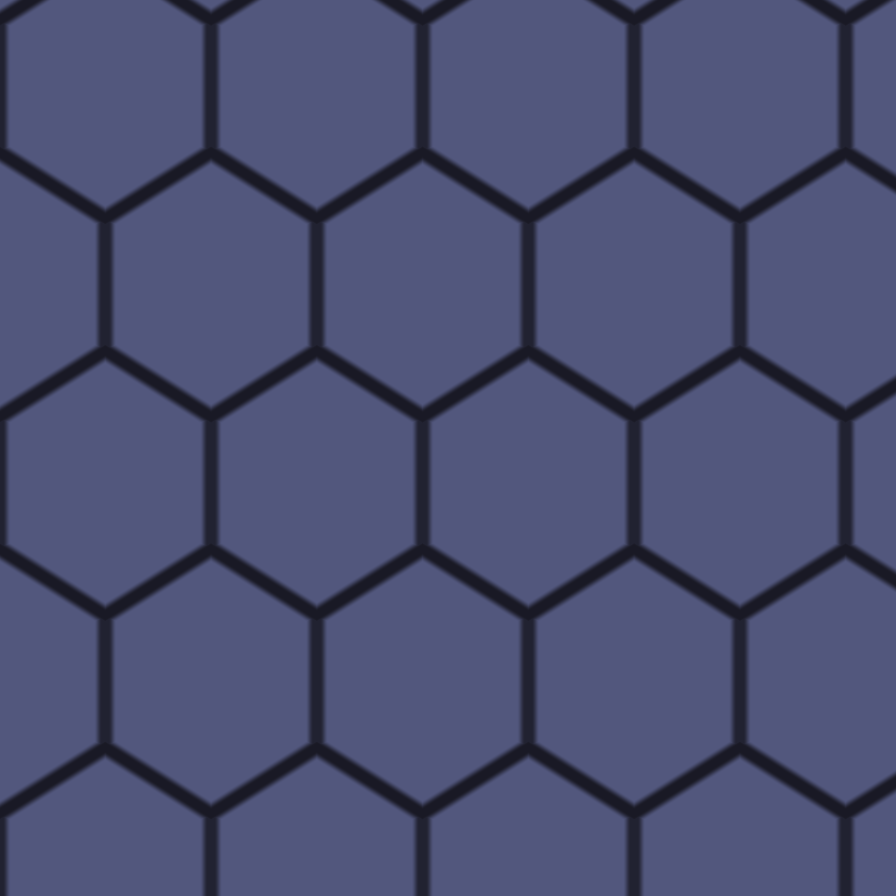
Give the GLSL for this pattern, as a three.js fragment shader.

```glsl
#define CELL_WIDTH 0.2361
#define ROW_PITCH 0.2214
#define CELL_ORIGIN vec2(0.1175, 0.461)
#define HALF_LINE 0.0082
#define SOFTNESS 0.0044
#define UPRIGHT_STRENGTH 0.86
#define FILL_COLOR vec3(0.320, 0.340, 0.490)
#define LINE_COLOR vec3(0.100, 0.100, 0.145)

varying vec2 vUv;

// Inner distances to the upright (x) and slanted (y) sides of the nearest cell
vec2 hexSideDistances(vec2 p) {
  vec2 period = vec2(CELL_WIDTH, 2.0 * ROW_PITCH);
  vec2 q = abs(mod(p + 0.5 * period, period) - 0.5 * period);
  vec2 slantNormal = normalize(vec2(ROW_PITCH / 3.0, 0.5 * CELL_WIDTH));
  vec2 apex = vec2(0.0, ROW_PITCH * 2.0 / 3.0);
  return vec2(0.5 * CELL_WIDTH - q.x, dot(slantNormal, apex - q));
}

float lineCoverage(float d) {
  return 1.0 - smoothstep(HALF_LINE - SOFTNESS, HALF_LINE + SOFTNESS, d);
}

void main() {
  // Two interleaved lattices form the staggered rows
  vec2 p = vUv - CELL_ORIGIN;
  vec2 evenRow = hexSideDistances(p);
  vec2 oddRow = hexSideDistances(p - vec2(0.5 * CELL_WIDTH, ROW_PITCH));
  bool inEvenRow = min(evenRow.x, evenRow.y) > min(oddRow.x, oddRow.y);
  vec2 sides = inEvenRow ? evenRow : oddRow;

  // Upright lines are slightly paler than slanted ones
  float upright = UPRIGHT_STRENGTH * lineCoverage(sides.x);
  float slanted = lineCoverage(sides.y);
  vec3 color = mix(FILL_COLOR, LINE_COLOR, max(upright, slanted));
  gl_FragColor = vec4(color, 1.0);
}
```
